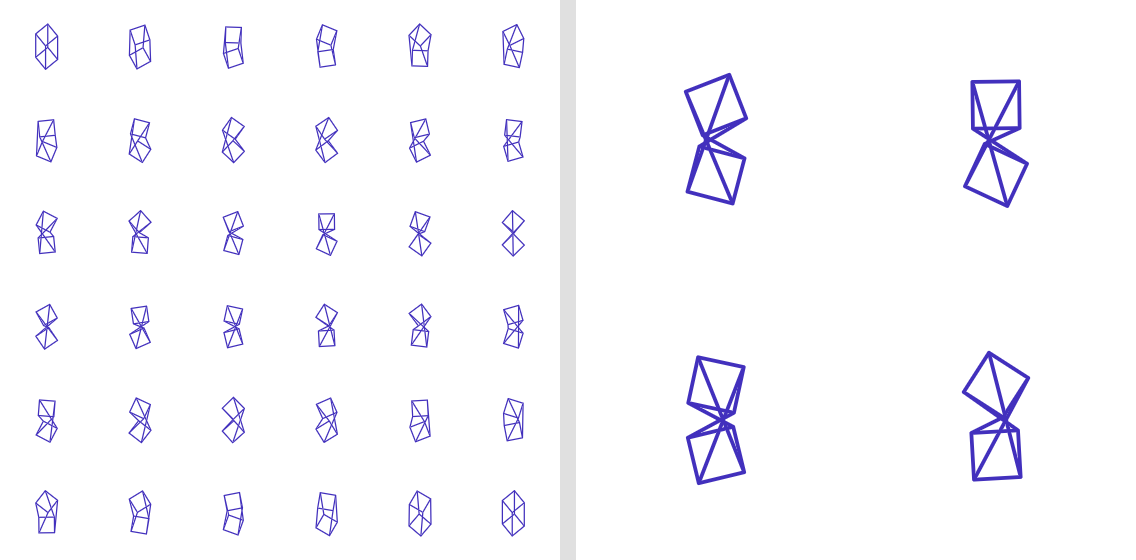
Left: the whole. Right: its middle third, enlarged.
Write a WebGL 1 fragment shader that draws this pattern.

```glsl
precision highp float;

uniform vec2 u_resolution;

#define GRID 6.0            // cells across and down
#define RADIUS 0.118        // centre to corner, in cells
#define SPACING 0.25        // between the two square centres, in cells
#define LINE_WIDTH 0.0135   // in cells
#define START_ANGLE 0.1     // shared angle in the first cell, radians
#define TOP_TURNS 2.0       // full turns over the whole sequence
#define BOTTOM_TURNS 1.0
#define INK vec3(0.26, 0.19, 0.74)
#define PAPER vec3(1.0)

const float TAU = 6.2831853;

float segmentDistance(vec2 p, vec2 a, vec2 b) {
  vec2 pa = p - a;
  vec2 ba = b - a;
  return length(pa - ba * clamp(dot(pa, ba) / dot(ba, ba), 0.0, 1.0));
}

// Corner on a circle, measured clockwise from straight up
vec2 corner(vec2 center, float angle) {
  return center + RADIUS * vec2(sin(angle), cos(angle));
}

// Two turning squares with matching corners joined
float linkedSquares(vec2 p, float topAngle, float bottomAngle) {
  vec2 topCenter = vec2(0.0, 0.5 * SPACING);
  vec2 bottomCenter = -topCenter;
  float d = 1.0;
  for (int i = 0; i < 4; i++) {
    float turn = 0.25 * TAU * float(i);
    float next = turn + 0.25 * TAU;
    vec2 top = corner(topCenter, topAngle + turn);
    vec2 bottom = corner(bottomCenter, bottomAngle + turn);
    d = min(d, segmentDistance(p, top, corner(topCenter, topAngle + next)));
    d = min(d, segmentDistance(p, bottom, corner(bottomCenter, bottomAngle + next)));
    d = min(d, segmentDistance(p, top, bottom));
  }
  return d;
}

void main() {
  vec2 grid = GRID * gl_FragCoord.xy / u_resolution;
  vec2 cell = floor(grid);
  vec2 p = fract(grid) - 0.5;

  // Sequence runs left to right, then top to bottom
  float index = cell.x + GRID * (GRID - 1.0 - cell.y);
  float phase = TAU * index / (GRID * GRID - 1.0);

  float d = linkedSquares(p, START_ANGLE + TOP_TURNS * phase,
                          START_ANGLE + BOTTOM_TURNS * phase);

  // One-pixel edge smoothing
  float pixel = GRID / min(u_resolution.x, u_resolution.y);
  float ink = clamp(0.5 + (0.5 * LINE_WIDTH - d) / pixel, 0.0, 1.0);
  gl_FragColor = vec4(mix(PAPER, INK, ink), 1.0);
}
```
